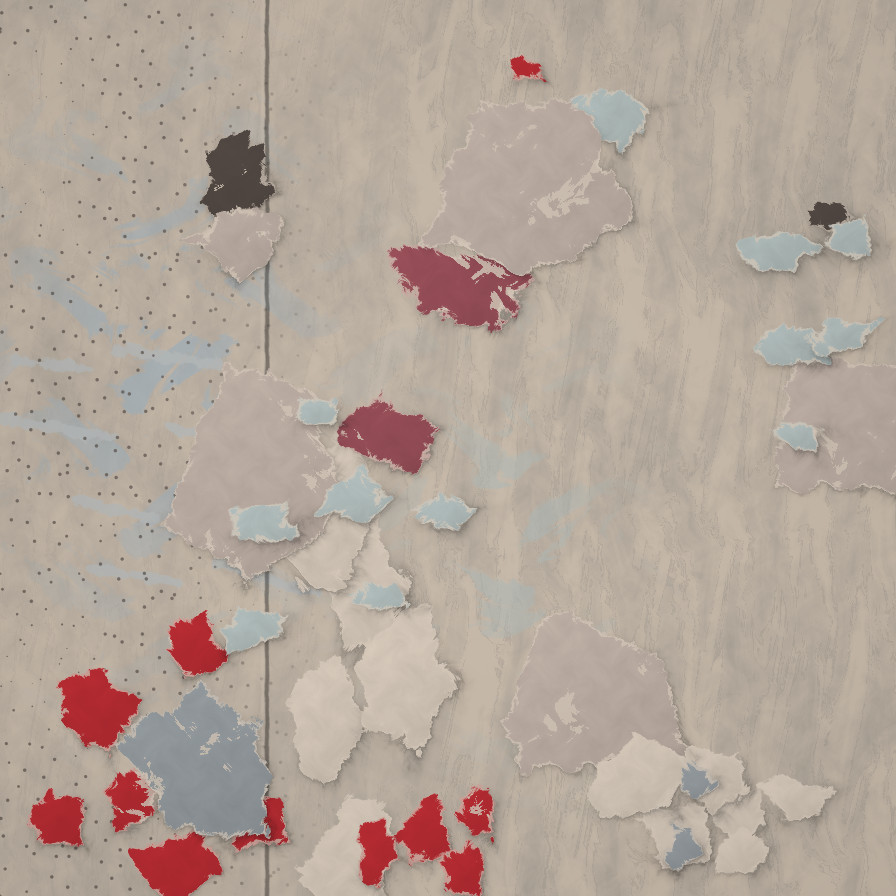
This texture is drawn by a WebGL 1 fragment shader. Its source:

```glsl
precision highp float;
// Weathered plaster wall with torn poster scraps, paint smears and a seam.
uniform vec2 u_resolution;

#define PLASTER vec3(0.765, 0.713, 0.652)
#define STAIN vec3(0.640, 0.608, 0.568)
#define CREAM vec3(0.795, 0.747, 0.692)
#define GREY_PAPER vec3(0.705, 0.650, 0.612)
#define RED vec3(0.690, 0.165, 0.190)
#define PLUM vec3(0.560, 0.290, 0.325)
#define PALE_BLUE vec3(0.660, 0.705, 0.700)
#define SLATE vec3(0.555, 0.580, 0.592)
#define DARK vec3(0.310, 0.275, 0.255)
#define SMEAR vec3(0.610, 0.675, 0.720)
#define TEAR 0.005
#define SEAM_X 0.298

float coarseTear, fineTear, pixel;

float hash(float n) { return fract(sin(n * 12.9898) * 43758.547); }

vec2 hash2(vec2 c) {
  return fract(sin(vec2(dot(c, vec2(127.1, 311.7)), dot(c, vec2(269.5, 183.3)))) * 43758.547);
}

// Layered, warped sines; roughly -1 to 1
float ripples(vec2 p) {
  float sum = 0.0, amp = 0.5;
  for (int i = 0; i < 6; i++) {
    p += 0.7 * sin(p.yx * 1.1 + float(i) * 2.0);
    sum += amp * sin(p.x) * cos(p.y);
    p = mat2(1.5, 1.2, -1.2, 1.5) * p + 3.1;
    amp *= 0.6;
  }
  return sum;
}

// Cellular noise: distance to the nearest scattered point
float cellDistance(vec2 p) {
  float nearest = 2.0;
  for (int y = -1; y <= 1; y++)
    for (int x = -1; x <= 1; x++) {
      vec2 cell = floor(p) + vec2(x, y);
      nearest = min(nearest, length(cell + hash2(cell) - p));
    }
  return nearest;
}

float bell(float x, float centre, float width) {
  float t = (x - centre) / width;
  return exp(-t * t);
}

// Signed distance to an uneven five-sided scrap
float scrapDistance(vec2 q, vec2 size, float seed) {
  float d = -9.0;
  for (int k = 0; k < 5; k++) {
    float h = hash(seed + float(k) * 1.7);
    float a = seed * 2.3 + 1.257 * float(k) + 0.7 * h;
    d = max(d, dot(q / size, vec2(cos(a), sin(a))) - 0.7 - 0.35 * hash(h * 9.0 + seed));
  }
  float s = min(size.x, size.y);
  return d * s + 0.3 * min(s, 0.05) * coarseTear + TEAR * fineTear;
}

// Lay one scrap: shadow below, pale torn rim, tinted face with chips
void layScrap(inout vec3 col, vec2 q, float d, vec2 size, vec3 tint) {
  float below = clamp(0.35 + dot(q / size, vec2(0.4, -0.6)), 0.0, 1.0);
  col *= 1.0 - 0.32 * below * exp(-max(d, 0.0) / 0.004);
  float shade = 1.0 + 0.05 * dot(q / size, vec2(-0.4, 0.6)) + 0.035 * fineTear;
  vec3 face = mix(tint * shade, CREAM, 0.85 * smoothstep(0.44, 0.48, coarseTear * 0.8 + fineTear * 0.35));
  float rim = smoothstep(-0.0035, -0.001, d + 0.004 * fineTear);
  face = mix(face, CREAM * 1.03, 0.75 * rim);
  col = mix(face, col, smoothstep(-pixel, pixel, d));
}

// Scraps on a ring (fill 0) or a golden-angle disc (fill 0.5)
void scatter(inout vec3 col, vec2 p, vec2 origin, vec2 spread, float fill,
             float count, vec2 size, vec3 tint, float seed) {
  float turn = fill > 0.0 ? 2.4 : 6.2832 / count;
  for (int i = 0; i < 8; i++) {
    float n = float(i);
    if (n >= count) break;
    float a = seed + n * turn;
    vec2 q = p - origin - spread * pow((n + 0.5) / count, fill) * vec2(cos(a), sin(a));
    vec2 s = size * (0.8 + 0.45 * hash(seed + n * 3.1));
    if (length(q / s) < 2.5) layScrap(col, q, scrapDistance(q, s, seed + n), s, tint);
  }
}

vec3 wall(vec2 p) {
  // Vertical grain, wrinkles and broad stains
  float blotch = ripples(p * 11.0 + 4.0);
  float grain = ripples(p * vec2(75.0, 15.0) + blotch);
  float bare = 0.45 + 0.55 * smoothstep(0.38, 0.5, p.x);
  float stain = 0.27 + 0.35 * blotch + bare * 0.45 * grain + 0.2 * fineTear;
  vec3 col = mix(PLASTER, STAIN, clamp(stain, 0.0, 0.9));
  col = mix(col, STAIN * 0.95, 0.4 * bare * (1.0 - smoothstep(0.0, 0.07, abs(grain))));
  // Blue paint flecks on the left, faint green-blue wash in the middle
  float fleck = smoothstep(0.2, 0.42, ripples(p * vec2(27.0, 38.0) + 9.0));
  col = mix(col, SMEAR, 0.7 * fleck * bell(p.x, 0.17, 0.17) * bell(p.y, 0.6, 0.28));
  col = mix(col, PALE_BLUE, 0.6 * fleck * bell(p.x, 0.57, 0.12) * bell(p.y, 0.4, 0.2));
  // Brushed strokes
  for (int i = 0; i < 8; i++) {
    float n = float(i);
    vec2 q = p - vec2(0.05 + 0.3 * fract(n * 0.618), 0.33 + 0.33 * fract(n * 0.755 + 0.8));
    q.y += (0.1 + 0.25 * hash(n + 2.0)) * q.x;
    q.x -= clamp(q.x, -0.03 - 0.06 * hash(n), 0.05);
    float d = length(q) - 0.005 + 0.006 * fineTear;
    col = mix(col, mix(SMEAR, CREAM, 0.45), 0.8 * (1.0 - smoothstep(-0.001, 0.002, d)));
  }
  // Pits and the panel seam
  float pit = 1.0 - smoothstep(0.05, 0.11, cellDistance(p * 42.0) + 0.12 * max(-blotch, 0.0));
  col = mix(col, DARK, 0.65 * pit * (1.0 - smoothstep(0.15, 0.42, p.x)));
  float seam = abs(p.x - SEAM_X + 0.001 * fineTear);
  col *= 1.0 - 0.35 * (1.0 - smoothstep(0.001, 0.0035, seam));
  return mix(col, CREAM, 0.4 * bell(p.x, SEAM_X - 0.005, 0.002));
}

void main() {
  float side = min(u_resolution.x, u_resolution.y);
  vec2 p = gl_FragCoord.xy / side;
  pixel = 1.0 / side;
  coarseTear = ripples(p * 32.0);
  fineTear = ripples(p * 110.0 + 7.0);
  vec3 col = wall(p);

  // Poster layers, from the oldest to the newest
  scatter(col, p, vec2(0.40, 0.27), vec2(0.07, 0.25), 0.5, 5.0, vec2(0.05, 0.085), CREAM, 1.3);
  scatter(col, p, vec2(0.17, 0.15), vec2(0.13, 0.18), 0.5, 7.0, vec2(0.037, 0.036), RED, 4.1);
  scatter(col, p, vec2(0.50, 0.06), vec2(0.09, 0.05), 0.5, 4.0, vec2(0.022, 0.032), RED, 2.6);
  scatter(col, p, vec2(0.23, 0.15), vec2(0.0), 0.0, 1.0, vec2(0.065), SLATE, 5.2);
  scatter(col, p, vec2(0.60, 0.92), vec2(0.01), 0.0, 1.0, vec2(0.018, 0.014), RED, 3.0);
  scatter(col, p, vec2(0.69, 0.86), vec2(0.01), 0.0, 1.0, vec2(0.052, 0.038), PALE_BLUE, 1.8);
  scatter(col, p, vec2(0.48, 0.60), vec2(0.08, 0.10), 0.0, 2.0, vec2(0.062, 0.045), PLUM, 4.05);
  scatter(col, p, vec2(0.62, 0.50), vec2(0.33, 0.28), 0.0, 4.0, vec2(0.11, 0.112), GREY_PAPER, 0.1);
  scatter(col, p, vec2(0.26, 0.80), vec2(0.0), 0.0, 1.0, vec2(0.038, 0.046), DARK, 2.2);
  scatter(col, p, vec2(0.26, 0.735), vec2(0.0), 0.0, 1.0, vec2(0.052, 0.04), GREY_PAPER, 6.4);
  scatter(col, p, vec2(0.92, 0.75), vec2(0.01), 0.0, 1.0, vec2(0.03, 0.02), DARK, 7.1);
  scatter(col, p, vec2(0.90, 0.64), vec2(0.07, 0.15), 0.5, 5.0, vec2(0.034, 0.02), PALE_BLUE, 3.7);
  scatter(col, p, vec2(0.36, 0.41), vec2(0.14, 0.17), 0.5, 6.0, vec2(0.030, 0.018), PALE_BLUE, 0.7);
  scatter(col, p, vec2(0.80, 0.10), vec2(0.12, 0.06), 0.5, 6.0, vec2(0.040, 0.034), CREAM, 5.5);
  scatter(col, p, vec2(0.77, 0.09), vec2(0.02, 0.04), 0.0, 2.0, vec2(0.022, 0.020), SLATE, 1.1);

  // Soft fall-off of light towards the edges
  gl_FragColor = vec4(col * (1.02 - 0.16 * dot(p - 0.5, p - 0.5)), 1.0);
}
```
